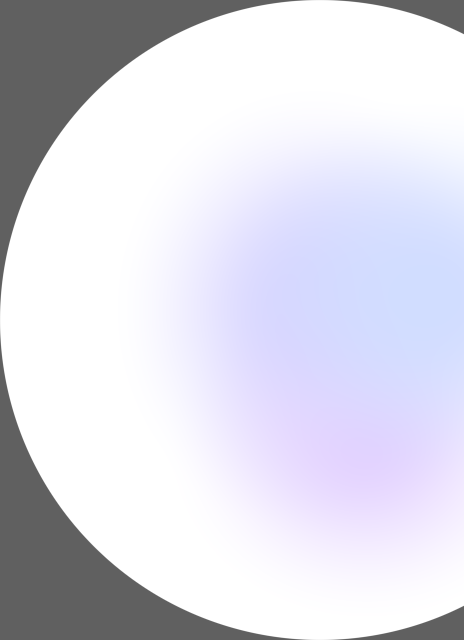
Reproduce this background procedurally as a Shadertoy shader.

```glsl
// A white disc on grey, lit from within by three soft pastel glows.
// Each glow is a blurred ellipse, layered lavender, pink, then blue.
// Lengths are in canvas heights, measured from the lower left.

#define GREY vec3(0.376)
#define LAVENDER vec3(0.85, 0.835, 1.0)
#define PINK vec3(0.89, 0.82, 1.0)
#define BLUE vec3(0.82, 0.865, 1.0)
#define DISC_CENTRE vec2(0.5)
#define DISC_RADIUS 0.5
#define SOFTNESS 0.145

// Coverage of an ellipse whose edge is blurred by SOFTNESS on either side.
float glow(vec2 p, vec2 centre, vec2 radii) {
    float edge = (length((p - centre) / radii) - 1.0) * min(radii.x, radii.y);
    return 1.0 - smoothstep(-SOFTNESS, SOFTNESS, edge);
}

void mainImage(out vec4 fragColor, in vec2 fragCoord) {
    vec2 p = fragCoord / iResolution.y;
    float pixel = 1.0 / iResolution.y;

    // Pastel glows over white
    vec3 disc = vec3(1.0);
    disc = mix(disc, LAVENDER, glow(p, vec2(0.492, 0.516), vec2(0.182, 0.202)));
    disc = mix(disc, PINK, glow(p, vec2(0.573, 0.303), vec2(0.158, 0.139)));
    disc = mix(disc, BLUE, glow(p, vec2(0.670, 0.538), vec2(0.195, 0.173)));

    // Disc with a smooth rim on the grey ground
    float rim = length(p - DISC_CENTRE) - DISC_RADIUS;
    float coverage = 1.0 - smoothstep(-0.7 * pixel, 0.7 * pixel, rim);
    fragColor = vec4(mix(GREY, disc, coverage), 1.0);
}
```
